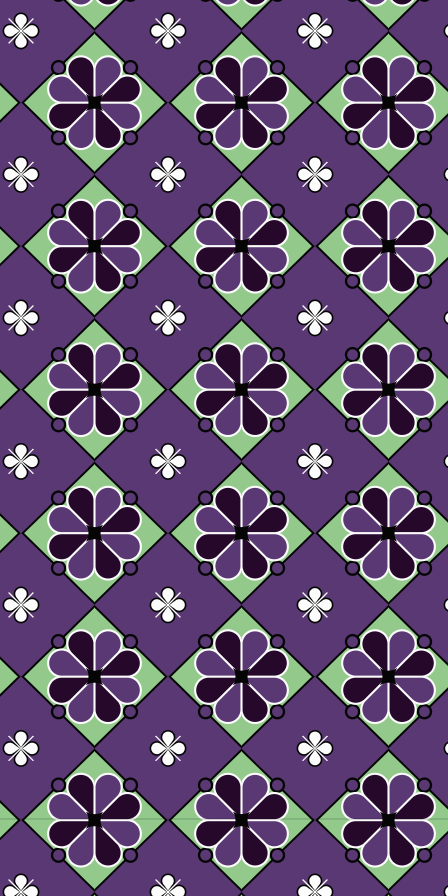
A WebGL 1 fragment shader for this pattern:

```glsl
precision highp float;

// Purple tiling of green diamonds, each holding an eight-petalled flower with
// a ring on every side, and a white clover at every tile corner. One folded
// petal distance function draws both blossoms; the tile repeats with mod.

uniform vec2 u_resolution;

// Lengths are in design units, with DESIGN_WIDTH of them across the canvas.
const float DESIGN_WIDTH = 384.0;
const vec2 TILE = vec2(126.0, 123.0);
const vec2 FIRST_FLOWER = vec2(81.0, 65.0);

const vec2 DIAMOND = vec2(61.5, 60.2);
const float DIAMOND_LINE = 1.7;

const float FLOWER_PETALS = 8.0;
const float FLOWER_REACH = 30.4;
const float FLOWER_SPREAD = 0.3927;
const float FLOWER_LINE = 1.8;
const float HEART_WAIST = 5.2;
const float HEART_CURVE = 0.04;
const float HEART_CORNER = 7.2;

const vec2 RING_OFFSET = vec2(30.8, 30.0);
const float RING_RADIUS = 5.6;
const float RING_LINE = 2.0;

const float CLOVER_PETALS = 4.0;
const float CLOVER_REACH = 9.5;
const float CLOVER_SPREAD = 0.63;
const float CLOVER_LINE = 1.4;
const float STAMEN_LENGTH = 15.0;
const float STAMEN_LINE = 1.1;

const float SEAM_HEIGHT = 66.0;
const float SEAM_STRENGTH = 0.2;

const vec3 PURPLE = vec3(0.35, 0.22, 0.45);
const vec3 PLUM = vec3(0.15, 0.03, 0.17);
const vec3 GREEN = vec3(0.58, 0.79, 0.55);
const vec3 WHITE = vec3(0.99);
const vec3 BLACK = vec3(0.02);

const float TAU = 6.2831853;

float pixelSize;

// Antialiased coverage of a shape, and of a line along its edge
float fill(float d) {
  return clamp(0.5 - d / pixelSize, 0.0, 1.0);
}

float stroke(float d, float width) {
  return fill(abs(d) - 0.5 * width);
}

float diamondDistance(vec2 p, vec2 size) {
  vec2 q = abs(p) / size;
  return (q.x + q.y - 1.0) * size.x * size.y / length(size);
}

// Petals around the origin: x is the distance to a wedge with a tangent
// round cap, y is the index of the petal
vec2 petals(vec2 p, float count, float phase, float spread, float reach) {
  float stepAngle = TAU / count;
  float angle = mod(atan(p.y, p.x) - phase, TAU);
  float index = floor(angle / stepAngle);
  float local = abs(angle - (index + 0.5) * stepAngle);
  float r = length(p);
  float alongSide = r * cos(local - spread);
  float fromSide = r * sin(local - spread);
  float fromCap = length(r * vec2(cos(local), sin(local)) - vec2(reach, 0.0))
                - reach * sin(spread);
  float d = alongSide < reach * cos(spread) ? fromSide : fromCap;
  return vec2(d, index);
}

vec3 drawDiamond(vec3 color, vec2 p) {
  float d = diamondDistance(p, DIAMOND);
  color = mix(color, GREEN, fill(d));
  color = mix(color, BLACK, stroke(d, DIAMOND_LINE));
  float ring = length(abs(p) - RING_OFFSET) - RING_RADIUS;
  color = mix(color, PURPLE, fill(ring));
  return mix(color, BLACK, stroke(ring, RING_LINE));
}

vec3 drawFlower(vec3 color, vec2 p) {
  vec2 petal = petals(p, FLOWER_PETALS, 0.0, FLOWER_SPREAD, FLOWER_REACH);
  vec3 petalColor = mod(petal.y, 2.0) < 0.5 ? PLUM : PURPLE;
  color = mix(color, petalColor, fill(petal.x));
  color = mix(color, WHITE, stroke(petal.x, FLOWER_LINE));
  // Black heart: a square with hollowed sides
  vec2 q = abs(p);
  float outer = max(q.x, q.y);
  float inner = min(q.x, q.y);
  float heart = max(outer - HEART_WAIST - HEART_CURVE * inner * inner,
                    outer - HEART_CORNER);
  return mix(color, BLACK, fill(heart));
}

vec3 drawClover(vec3 color, vec2 p) {
  float d = petals(p, CLOVER_PETALS, TAU / 8.0, CLOVER_SPREAD, CLOVER_REACH).x;
  color = mix(color, WHITE, fill(d));
  color = mix(color, BLACK, stroke(d, CLOVER_LINE));
  // Thin diagonal stamens between the petals
  vec2 q = abs(p);
  float stamen = max(abs(q.x - q.y) * 0.7071 - 0.5 * STAMEN_LINE,
                     length(p) - STAMEN_LENGTH);
  return mix(color, WHITE, fill(stamen));
}

void main() {
  pixelSize = DESIGN_WIDTH / u_resolution.x;
  vec2 p = gl_FragCoord.xy * pixelSize;
  vec2 flowerPos = mod(p - FIRST_FLOWER + 0.5 * TILE, TILE) - 0.5 * TILE;
  vec2 cloverPos = mod(p - FIRST_FLOWER, TILE) - 0.5 * TILE;

  vec3 color = drawDiamond(PURPLE, flowerPos);
  color = drawFlower(color, flowerPos);
  color = drawClover(color, cloverPos);
  // Faint horizontal seam through the lowest row
  color = mix(color, BLACK, SEAM_STRENGTH * stroke(p.y - SEAM_HEIGHT, 1.0));
  gl_FragColor = vec4(color, 1.0);
}
```
